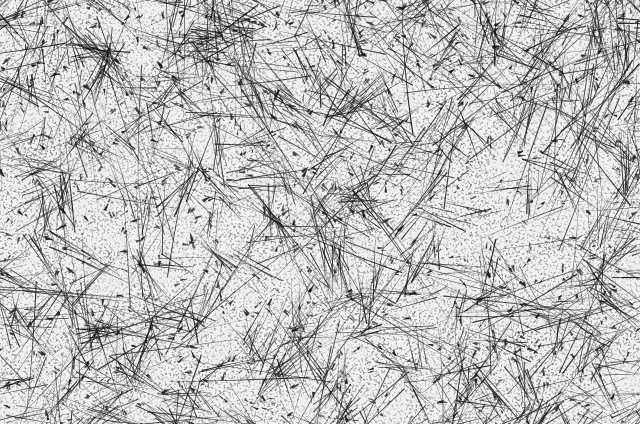
Give the GLSL for this texture, as a Shadertoy shader.

```glsl
// A pale sheet covered with fine dark scratches in every direction.
// Strokes are scattered as loose fans on jittered grids at three scales,
// thinned by slow gradient noise, over a dusty gradient-noise grain.

const float PAPER = 0.945;
const float INK = 0.06;
const float PI = 3.14159;

// Integer hash: three random values from 0 to 1
vec3 hash3(ivec3 key) {
    uvec3 v = uvec3(key) * 1664525u + 1013904223u;
    v.x += v.y * v.z; v.y += v.z * v.x; v.z += v.x * v.y;
    v ^= v >> 16u;
    v.x += v.y * v.z; v.y += v.z * v.x; v.z += v.x * v.y;
    return vec3(v >> 8u) * exp2(-24.0);
}

vec2 rotate(vec2 p, float angle) {
    float c = cos(angle), s = sin(angle);
    return vec2(c * p.x + s * p.y, c * p.y - s * p.x);
}

// Slope of a random unit gradient at one lattice corner
float corner(ivec2 cell, vec2 offset, int seed) {
    float angle = 2.0 * PI * hash3(ivec3(cell, seed)).x;
    return dot(vec2(cos(angle), sin(angle)), offset);
}

float gradientNoise(vec2 p, int seed) {
    ivec2 i = ivec2(floor(p));
    vec2 f = fract(p);
    vec2 u = f * f * f * (f * (f * 6.0 - 15.0) + 10.0);
    float low = mix(corner(i, f, seed),
                    corner(i + ivec2(1, 0), f - vec2(1, 0), seed), u.x);
    float high = mix(corner(i + ivec2(0, 1), f - vec2(0, 1), seed),
                     corner(i + ivec2(1, 1), f - vec2(1, 1), seed), u.x);
    return mix(low, high, u.y);
}

// Share of fans drawn at a place: cloudy, heavier towards the top
float strokeDensity(vec2 p) {
    float clouds = gradientNoise(p * 2.3, 901) + 0.6 * gradientNoise(p * 5.5, 902);
    return clamp(0.7 + 0.75 * clouds + 0.22 * smoothstep(0.5, 0.95, p.y), 0.2, 1.0);
}

// Box-filtered coverage of a tapering line along the x axis
float lineCoverage(vec2 p, float halfLength, float width, float px) {
    float along = clamp(0.5 + 0.5 * p.x / halfLength, 0.0, 1.0);
    float w = width * mix(1.3, 0.3, along);
    float across = clamp(0.5 * (w + px) - abs(p.y), 0.0, min(w, px)) / px;
    float ends = clamp((halfLength - abs(p.x)) / px + 0.5, 0.0, 1.0);
    return across * ends;
}

// Light left after one stroke of a fan; p is in the frame of the fan
float strokeLight(vec2 p, ivec3 key, float cellSize, float reach, float width, float px) {
    vec3 place = hash3(key);
    vec3 form = hash3(key + ivec3(0, 0, 5000));
    vec2 q = p - (place.xy - 0.5) * vec2(0.5, 0.32) * cellSize;
    q = rotate(q, (place.z - 0.5) * 0.7);
    q.y += (form.z - 0.5) * 0.5 * q.x * q.x;
    float halfLength = cellSize * reach * mix(0.35, 1.0, form.x);
    float w = width * mix(0.5, 1.5, form.y);
    return 1.0 - mix(0.6, 0.92, form.z) * lineCoverage(q, halfLength, w, px);
}

// Light left after all fans of one scale
float scratchLayer(vec2 p, float cellSize, int fans, int strokes,
                   float reach, float width, int seed, float px) {
    ivec2 home = ivec2(floor(p / cellSize));
    float light = 1.0;
    for (int y = -1; y <= 1; y++)
    for (int x = -1; x <= 1; x++)
    for (int fan = 0; fan < fans; fan++) {
        ivec2 cell = home + ivec2(x, y);
        int id = seed + fan * 16;
        vec3 rnd = hash3(ivec3(cell, id));
        vec2 centre = (vec2(cell) + rnd.xy) * cellSize;
        vec2 offset = p - centre;
        if (dot(offset, offset) > cellSize * cellSize) continue;
        vec3 choice = hash3(ivec3(cell, id + 9000));
        if (choice.x > strokeDensity(centre)) continue;
        vec2 q = rotate(offset, 2.0 * PI * rnd.z);
        for (int s = 1; s <= strokes; s++)
            light *= strokeLight(q, ivec3(cell, id + s), cellSize, reach, width, px);
    }
    return light;
}

// Fine dust, gathered into patches
float dust(vec2 p) {
    float patches = 0.5 + 0.5 * gradientNoise(p * 13.0, 903);
    float fine = gradientNoise(rotate(p, 0.6) * 190.0, 904);
    float coarse = gradientNoise(rotate(p, 1.1) * 115.0, 905);
    return patches * (smoothstep(0.02, 0.42, fine) * 0.6
                    + smoothstep(0.24, 0.5, coarse) * 0.5);
}

void mainImage(out vec4 fragColor, in vec2 fragCoord) {
    float px = 1.0 / iResolution.y;
    vec2 p = fragCoord * px;

    // Long scratches, medium scratches, short heavy ticks
    float light = scratchLayer(p, 0.26, 6, 4, 0.72, 0.0016, 1000, px);
    light *= scratchLayer(p, 0.11, 3, 5, 0.72, 0.0016, 2000, px);
    light *= scratchLayer(p, 0.045, 1, 2, 0.22, 0.0040, 3000, px);

    // Dust on the sheet
    light *= 1.0 - dust(p);

    fragColor = vec4(vec3(mix(INK, PAPER, light)), 1.0);
}
```
